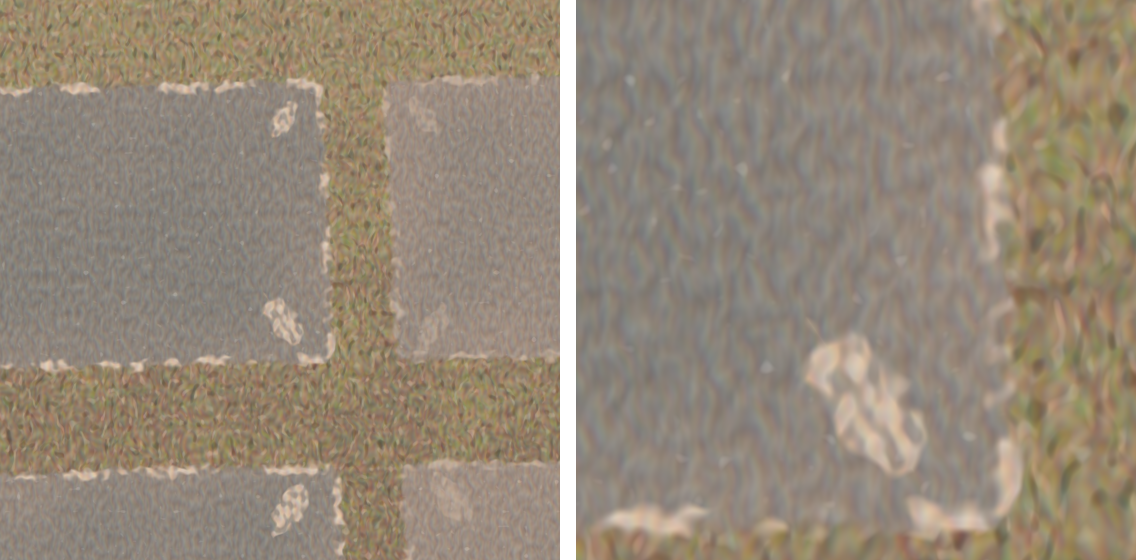
Left, the full canvas; right, a detail of the centre.
Give the GLSL for this texture, as a WebGL 1 fragment shader.

```glsl
precision highp float;
// Worn grey paving slabs separated by wide joints of dry, mossy grass.
// Space is folded around each joint crossing, so one corner formula serves
// every slab; gradient noise adds grain, blades, broken pale rims and chips.

uniform vec2 u_resolution;

const vec2 PERIOD = vec2(1.30, 0.688);      // spacing of joint crossings
const vec2 CROSSING = vec2(0.645, 0.259);   // one joint crossing
const vec2 JOINT_HALF = vec2(0.057, 0.094); // half widths of the joints

const vec3 STONE_COOL = vec3(0.525, 0.503, 0.475);
const vec3 STONE_WARM = vec3(0.625, 0.558, 0.510);
const vec3 CHIP_PALE = vec3(0.820, 0.730, 0.650);
const vec3 GRASS_BROWN = vec3(0.545, 0.465, 0.385);
const vec3 GRASS_TAN = vec3(0.630, 0.560, 0.435);
const vec3 GRASS_OLIVE = vec3(0.590, 0.545, 0.330);
const vec3 GRASS_PALE = vec3(0.740, 0.655, 0.560);
const vec3 GRASS_DARK = vec3(0.400, 0.325, 0.255);

float hash(vec2 p) {
  return fract(sin(dot(p, vec2(127.1, 311.7))) * 43758.55);
}

// Dot product of a lattice point's random gradient with the offset to it.
float gradientAt(vec2 cell, vec2 offset) {
  float a = 6.2832 * hash(cell);
  return dot(vec2(cos(a), sin(a)), offset);
}

// Gradient noise, roughly -0.7 to 0.7.
float noise(vec2 p) {
  vec2 i = floor(p), f = fract(p);
  vec2 u = f * f * f * (f * (f * 6.0 - 15.0) + 10.0);
  vec2 e = vec2(1.0, 0.0);
  return mix(mix(gradientAt(i, f), gradientAt(i + e.xy, f - e.xy), u.x),
             mix(gradientAt(i + e.yx, f - e.yx), gradientAt(i + e.xx, f - e.xx), u.x), u.y);
}

// Related but shifted noise in each channel, for coloured grain.
vec3 colourNoise(vec2 p) {
  return vec3(noise(p), noise(p + vec2(0.25, 0.15)), noise(p + vec2(0.5, 0.3)));
}

// Bends coordinates so that strokes curl and lean.
vec2 warp(vec2 p, float frequency, float amount) {
  return p + amount * vec2(noise(p * frequency), noise(p * frequency + 37.0));
}

// Signed distance to a slab from folded crossing coordinates, negative inside.
float slabDistance(vec2 folded, vec2 jointHalf, float radius) {
  vec2 d = jointHalf + radius - folded;
  return length(max(d, 0.0)) + min(max(d.x, d.y), 0.0) - radius;
}

// Signed distance to a pointed lens along the y axis.
float lensDistance(vec2 p, float halfWidth, float halfLength) {
  float r = 0.5 * (halfLength * halfLength + halfWidth * halfWidth) / halfWidth;
  return length(vec2(abs(p.x) + r - halfWidth, p.y)) - r;
}

vec3 grassColour(vec2 p) {
  vec2 blade = warp(p, 20.0, 0.010) * vec2(88.0, 56.0);
  float patches = noise(p * 9.0 + 5.0);
  vec3 c = mix(GRASS_BROWN, GRASS_TAN,
               smoothstep(-0.5, 0.5, noise(blade) + 0.5 * patches + 0.7 * (p.y - 0.5)));
  c = mix(c, GRASS_OLIVE, 0.7 * smoothstep(0.05, 0.5, noise(blade + 71.0) + 0.3 * patches));
  c = mix(c, GRASS_PALE, 0.55 * smoothstep(0.15, 0.5, noise(blade * 1.15 + 133.0)));
  c = mix(c, GRASS_DARK, 0.5 * smoothstep(0.15, 0.5, noise(blade + 211.0)));
  c += vec3(0.09, -0.02, 0.01) * noise(blade * 0.8 + 307.0);
  return c + 0.10 * colourNoise(blade * 1.6 + 17.0);
}

vec3 stoneColour(vec2 p, vec2 slab, float d) {
  float warmth = mix(0.55, 0.06, mod(slab.x, 2.0)) + 0.18 * mod(slab.y, 2.0);
  warmth += 0.34 * smoothstep(-0.13, 0.0, d) + 0.4 * noise(p * 5.0 + 9.0);
  vec3 c = mix(STONE_COOL, STONE_WARM, clamp(warmth, 0.0, 1.0));
  vec2 grain = warp(p, 38.0, 0.005) * vec2(125.0, 62.0);
  c += 0.085 * colourNoise(grain) + 0.035 * noise(grain * 1.7 + 51.0);
  return c + 0.08 * smoothstep(0.38, 0.6, noise(p * 75.0 + 23.0));
}

void main() {
  vec2 p = gl_FragCoord.xy / u_resolution;
  float soft = max(0.006, 1.0 / u_resolution.y);

  // Slightly skewed paving grid, folded about the nearest crossing.
  vec2 grid = p + vec2(0.045, -0.023) * (p.yx - 0.5) - CROSSING;
  vec2 slab = floor(grid / PERIOD);
  vec2 local = mod(grid + 0.5 * PERIOD, PERIOD) - 0.5 * PERIOD;
  vec2 folded = abs(local);
  float rightSide = step(0.0, local.x);

  // Slab outline with ragged edges.
  float ragged = 0.007 * noise(p * 15.0) + 0.010 * noise(p * 58.0 + 3.0);
  float d = slabDistance(folded, JOINT_HALF, 0.014) + ragged;
  vec3 colour = mix(stoneColour(p, slab, d), grassColour(p), smoothstep(-soft, soft, d));

  // Broken pale rim of uneven width, fainter to the right of a joint.
  float breaks = smoothstep(-0.12, 0.28, noise(p * 17.0 + 61.0) + 0.7 * noise(p * 55.0));
  float rimWidth = 0.012 + 0.008 * noise(p * 26.0 + 43.0);
  float rim = (1.0 - smoothstep(0.2 * rimWidth, rimWidth, abs(d + 0.003))) * breaks;
  rim *= mix(1.0, 0.65, rightSide);

  // One tilted flake per slab corner, varied in place and size.
  vec2 seed = slab * 2.0 + floor(grid / PERIOD + 0.5);
  vec2 jitter = vec2(hash(seed + 4.0), hash(seed + 8.0)) - 0.5;
  vec2 q = folded - vec2(0.136, 0.160) - 0.022 * jitter;
  q = mat2(0.84, 0.54, -0.54, 0.84) * q;
  float size = 0.8 + 0.35 * hash(seed + 13.0);
  float flakeEdge = lensDistance(q, 0.023 * size, 0.050 * size) + 0.014 * noise(p * 55.0 + 7.0);
  float flake = 1.0 - smoothstep(-soft, 0.5 * soft, flakeEdge);
  float holes = smoothstep(-0.4, 0.15, noise(p * vec2(95.0, 65.0) + 29.0));
  flake *= mix(0.95, 0.4, rightSide) * mix(0.3, 1.0, holes);

  vec3 pale = CHIP_PALE + 0.14 * colourNoise(p * vec2(110.0, 70.0) + 19.0);
  colour = mix(colour, pale, clamp(max(rim, flake), 0.0, 1.0));
  gl_FragColor = vec4(clamp(colour, 0.0, 1.0), 1.0);
}
```
